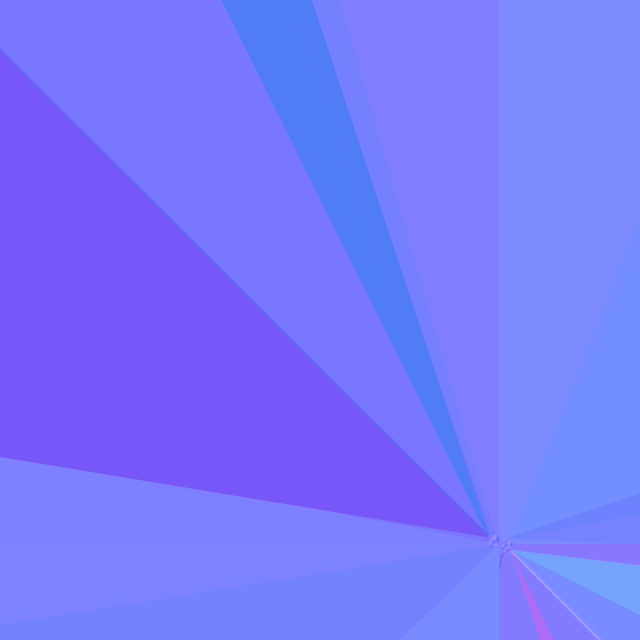
Reproduce this texture map procedurally as a Shadertoy shader.

```glsl
const vec2 HUB = vec2(0.780, 0.150);
const vec2 HUB_EAST = vec2(0.797, 0.141);
const vec2 HUB_WEST = vec2(0.765, 0.160);
const float HUB_RADIUS = 0.013;
const float RELIEF_SCALE = 130.0;
const float RELIEF_DEPTH = 0.12;
const float SEAM_WIDTH = 0.0022;
const float GLINT_WIDTH = 0.0017;

const vec3 PERIWINKLE = vec3(0.475, 0.467, 1.0);
const vec3 LAVENDER = vec3(0.505, 0.490, 1.0);
const vec3 PALE_BLUE = vec3(0.490, 0.545, 1.0);
const vec3 SOFT_BLUE = vec3(0.450, 0.560, 1.0);
const vec3 DUSK_BLUE = vec3(0.450, 0.505, 1.0);
const vec3 MIST = vec3(0.490, 0.505, 1.0);
const vec3 AZURE = vec3(0.312, 0.485, 0.965);
const vec3 VIOLET = vec3(0.467, 0.340, 0.970);
const vec3 SEAM = vec3(0.405, 0.385, 0.980);
const vec3 CYAN = vec3(0.450, 0.640, 0.980);
const vec3 MAGENTA = vec3(0.680, 0.430, 0.960);
const vec3 GLINT = vec3(0.640, 0.610, 1.0);

float pixelSize;

float cross2(vec2 a, vec2 b) { return a.x * b.y - a.y * b.x; }

float cover(float d) { return smoothstep(-0.7 * pixelSize, 0.7 * pixelSize, d); }

// Fills the sector running counterclockwise from one ray to another
void wedge(inout vec3 col, vec2 p, vec2 apex, vec2 from, vec2 to, vec3 tint) {
    vec2 q = p - apex;
    float d = min(cross2(normalize(from - apex), q), cross2(q, normalize(to - apex)));
    col = mix(col, tint, cover(d));
}

void stroke(inout vec3 col, vec2 p, vec2 a, vec2 b, float halfWidth, vec3 tint) {
    vec2 q = p - a, r = b - a;
    float d = length(q - r * clamp(dot(q, r) / dot(r, r), 0.0, 1.0));
    col = mix(col, tint, cover(halfWidth - d));
}

vec2 hash2(vec2 p) {
    return fract(sin(vec2(dot(p, vec2(127.1, 311.7)), dot(p, vec2(269.5, 183.3)))) * 43758.5);
}

float cellular(vec2 p) {
    vec2 cell = floor(p), f = fract(p);
    float nearest = 2.0;
    for (int y = -1; y <= 1; y++) {
        for (int x = -1; x <= 1; x++) {
            vec2 o = vec2(x, y);
            nearest = min(nearest, length(o + hash2(cell + o) - f));
        }
    }
    return nearest;
}

void mainImage(out vec4 fragColor, in vec2 fragCoord) {
    vec2 p = fragCoord / iResolution.xy;
    pixelSize = 1.0 / min(iResolution.x, iResolution.y);
    vec2 east = vec2(1.0, HUB.y), north = vec2(HUB.x, 1.0), south = vec2(HUB.x, 0.0);
    vec3 col = PERIWINKLE;

    // Upper right fan
    wedge(col, p, HUB, east, north, PALE_BLUE);
    wedge(col, p, vec2(0.795, 0.160), east, vec2(1.0, 0.675), mix(PALE_BLUE, SOFT_BLUE, 0.6));
    wedge(col, p, vec2(0.797, 0.160), east, vec2(1.0, 0.615), SOFT_BLUE);
    wedge(col, p, vec2(0.795, 0.160), vec2(1.0, 0.150), vec2(1.0, 0.229), vec3(0.43, 0.51, 1.0));
    wedge(col, p, vec2(0.795, 0.157), east, vec2(1.0, 0.197), vec3(0.465, 0.51, 1.0));

    // Upper left fan
    wedge(col, p, HUB, north, vec2(0.500, 1.0), LAVENDER);
    wedge(col, p, vec2(0.776, 0.150), vec2(0.531, 1.0), vec2(0.470, 1.0), vec3(0.455, 0.50, 1.0));
    wedge(col, p, vec2(0.773, 0.139), vec2(0.487, 1.0), vec2(0.346, 1.0), AZURE);

    // Lower left fan
    wedge(col, p, HUB, vec2(0.0, 0.300), south, MIST);
    wedge(col, p, HUB, vec2(0.0, 0.150), south, MIST + vec3(0.0, 0.006, 0.0));
    wedge(col, p, HUB, vec2(0.0, 0.023), south, DUSK_BLUE + vec3(0.005, 0.006, 0.0));
    wedge(col, p, HUB, vec2(0.055, 0.0), south, DUSK_BLUE);
    wedge(col, p, HUB, vec2(0.625, 0.0), south, PALE_BLUE - vec3(0.01, 0.0, 0.0));
    wedge(col, p, HUB, vec2(0.707, 0.0), south, vec3(0.47, 0.55, 1.0));

    // Broad violet sector and its seam
    wedge(col, p, HUB_WEST, vec2(0.0, 0.922), vec2(0.0, 0.286), VIOLET);
    stroke(col, p, HUB_WEST, vec2(0.0, 0.922), SEAM_WIDTH, SEAM);

    // Lower right fan
    wedge(col, p, HUB, south, east, vec3(0.51, 0.48, 1.0));
    wedge(col, p, HUB, vec2(1.0, 0.110), east, vec3(0.53, 0.47, 1.0));
    wedge(col, p, HUB_EAST, vec2(0.9375, 0.0), vec2(1.0, 0.050), vec3(0.48, 0.54, 1.0));
    wedge(col, p, HUB_EAST, vec2(1.0, 0.039), vec2(1.0, 0.117), CYAN);
    wedge(col, p, HUB_EAST, vec2(0.844, 0.0), vec2(0.865, 0.0), MAGENTA);
    stroke(col, p, HUB_EAST, vec2(0.9375, 0.0), GLINT_WIDTH, GLINT);

    // Short crease below the hub
    stroke(col, p, vec2(0.781, 0.112), vec2(0.784, 0.131), 0.001, SEAM);
    stroke(col, p, vec2(0.784, 0.131), vec2(0.792, 0.139), 0.001, SEAM);

    // Rough embossed hub made of two overlapping lumps
    float lumps = min(length(p - vec2(0.771, 0.155)), length(p - vec2(0.792, 0.145)));
    float rough = smoothstep(HUB_RADIUS, 0.6 * HUB_RADIUS, lumps);
    vec2 q = p * RELIEF_SCALE;
    float slope = cellular(q + vec2(0.25, -0.25)) - cellular(q);
    col = mix(col, LAVENDER + RELIEF_DEPTH * slope * vec3(2.0, 1.5, 0.0), rough);

    fragColor = vec4(col, 1.0);
}
```
